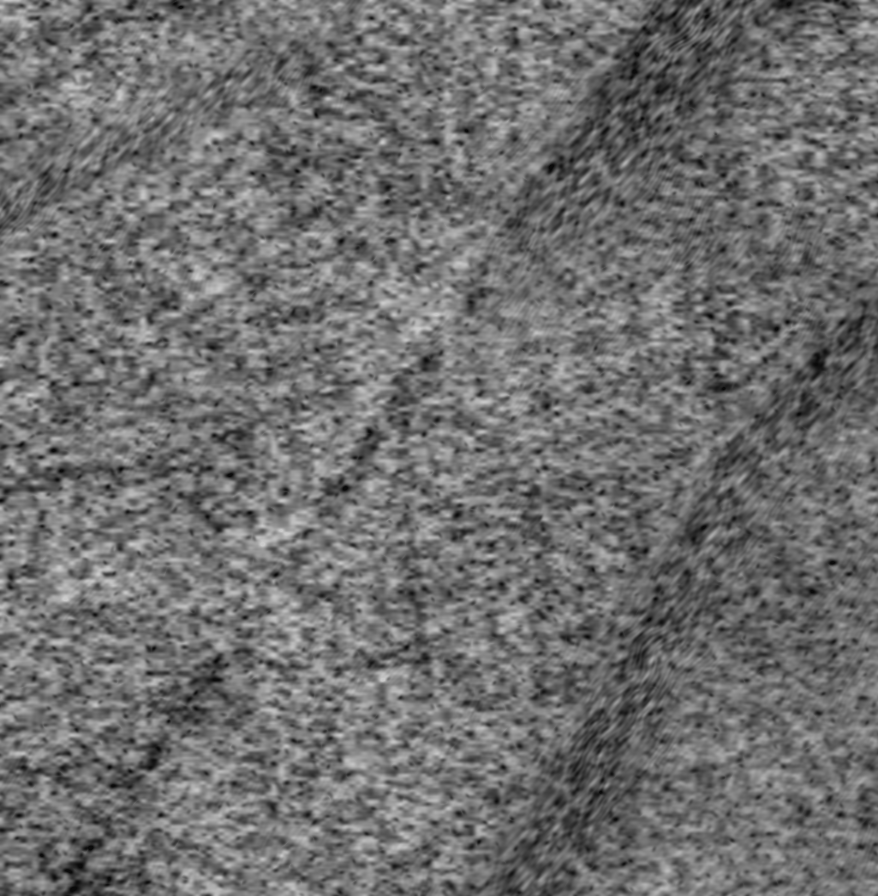
Give the GLSL for this texture, as a WebGL 1 fragment shader.

```glsl
precision highp float;
uniform vec2 u_resolution;

float hash(vec2 p) {
  return fract(sin(dot(p, vec2(127.1, 311.7))) * 43758.5453);
}

float noise(vec2 p) {
  vec2 i = floor(p), f = fract(p);
  f = f * f * (3.0 - 2.0 * f);
  return mix(mix(hash(i), hash(i + vec2(1.0, 0.0)), f.x),
             mix(hash(i + vec2(0.0, 1.0)), hash(i + 1.0), f.x), f.y);
}

float fbm(vec2 p) {
  float sum = 0.0, gain = 0.53;
  for (int i = 0; i < 4; i++) {
    sum += gain * noise(p);
    p = p * 2.03 + 17.3;
    gain *= 0.5;
  }
  return sum;
}

float bell(float x, float width) {
  return exp(-x * x / (width * width));
}

mat2 turn(float a) {
  return mat2(cos(a), sin(a), -sin(a), cos(a));
}

// Soft, randomly tilted ovals, at most one per cell
float scatter(vec2 p, float radius, float share) {
  vec2 cell = floor(p);
  float best = 0.0;
  for (int y = -1; y <= 1; y++) {
    for (int x = -1; x <= 1; x++) {
      vec2 c = cell + vec2(float(x), float(y));
      vec2 centre = c + vec2(hash(c + 3.7), hash(c + 8.1));
      vec2 d = turn(2.4 * (hash(c + 5.3) - 0.5)) * (p - centre);
      float size = radius * mix(0.7, 1.3, hash(c + 1.9));
      float spot = bell(length(d * vec2(0.8, 1.25)), size);
      best = max(best, spot * step(hash(c + 6.4), share));
    }
  }
  return best;
}

// Thin crack between two points, fading at its ends
float crack(vec2 p, vec2 a, vec2 b) {
  vec2 ab = b - a;
  float t = dot(p - a, ab) / dot(ab, ab);
  float d = length(p - a - ab * clamp(t, 0.0, 1.0));
  return bell(d, 0.0065) * smoothstep(-0.05, 0.1, t) * smoothstep(1.05, 0.9, t);
}

// Elongated grain in two sizes
float grain(vec2 p) {
  return 0.62 * noise(p * vec2(82.0, 145.0))
       + 0.38 * noise(p * vec2(150.0, 245.0) + 41.0);
}

void main() {
  vec2 p = gl_FragCoord.xy / u_resolution.y;
  vec2 w = p + 0.03 * (vec2(fbm(p * 14.0), fbm(p * 14.0 + 50.0)) - 0.5);

  // Signed distances to the three long veins
  float mainVein = (w.x - 0.065 - 0.69 * w.y) * 0.82;
  float sideVein = (w.x - 0.56 - 0.52 * w.y - 0.55 * max(w.y - 0.5, 0.0)) * 0.87;
  float leftVein = (w.y - 0.746 - 0.5 * w.x) * 0.89;
  float leftFade = smoothstep(0.45, 0.25, p.x);

  // Wide shaded belts beside the veins
  float belt = bell(mainVein - 0.04, 0.055) * smoothstep(0.55, 0.85, p.y)
             + 0.75 * bell(sideVein - 0.02, 0.05)
             + 0.8 * bell(leftVein - 0.025, 0.03) * leftFade
             + 0.5 * bell(length((w - vec2(0.81, 0.72)) * vec2(1.0, 2.2)), 0.09);
  belt = min(belt, 1.0);

  float lines = bell(mainVein, 0.013) + 0.7 * bell(sideVein, 0.01)
              + 0.8 * bell(leftVein, 0.008) * leftFade;
  lines += crack(w, vec2(-0.03, 0.452), vec2(0.18, 0.486));
  lines += crack(w, vec2(0.15, 0.484), vec2(0.41, 0.452));
  lines += 0.7 * crack(w, vec2(0.18, 0.49), vec2(0.32, 0.537));
  lines += crack(w, vec2(0.25, 0.64), vec2(0.43, 0.667));
  lines += 0.8 * crack(w, vec2(0.26, 0.258), vec2(0.67, 0.258));
  lines += 0.8 * crack(w, vec2(0.45, 0.5), vec2(0.476, 0.23));
  lines += 0.8 * crack(w, vec2(0.472, 0.26), vec2(0.53, 0.1));
  lines += 0.6 * crack(w, vec2(0.355, 0.93), vec2(0.365, 0.73));
  lines += 0.6 * crack(w, vec2(0.2, 0.835), vec2(0.37, 0.83));
  lines += 0.7 * crack(w, vec2(0.79, 0.73), vec2(0.81, 0.54));
  lines += 0.6 * crack(w, vec2(-0.03, 0.12), vec2(0.15, 0.16));
  lines *= 0.45 + 0.9 * noise(p * 45.0);

  float ridges = bell(mainVein + 0.026, 0.014) * smoothstep(0.25, 0.6, p.y)
               + 0.7 * bell(sideVein + 0.02, 0.012) * smoothstep(0.3, 0.45, p.y)
               + 1.2 * bell(leftVein + 0.016, 0.012) * leftFade;

  // Grain lies flat in the open and tilts along the belts
  float slant = clamp(belt * 1.3 + 0.35 * smoothstep(0.0, 0.2, sideVein), 0.0, 1.0);
  float texture = mix(grain(p), grain(turn(-0.8) * p + 9.0), slant) - 0.5;
  float pits = scatter(p * 60.0, 0.22, 0.75);
  float flecks = scatter(p * 15.0 + 30.0, 0.17, 0.3) * smoothstep(0.75, 0.25, p.x - 0.3 * p.y);
  float ripples = sin(1050.0 * mainVein + 9.0 * noise(p * 25.0))
                * smoothstep(0.45, 0.75, noise(p * 19.0 + 70.0));

  float shade = 0.495 - 0.05 * smoothstep(0.3, 0.95, p.x);
  shade += 0.22 * (fbm(p * 9.0 + 12.0) - 0.5) + 0.62 * texture;
  shade += 0.07 * ridges + 0.11 * flecks + 0.025 * ripples * (0.4 + belt);
  shade -= 0.1 * belt + 0.12 * lines + 0.21 * pits * (1.0 - 0.4 * slant);
  shade -= 0.1 * bell(length(p - vec2(0.1, 0.0)), 0.09);
  shade -= 0.3 * bell(length((p - vec2(0.885, 1.0)) * vec2(1.0, 1.4)), 0.022);
  gl_FragColor = vec4(vec3(clamp(shade, 0.04, 0.8)), 1.0);
}
```
